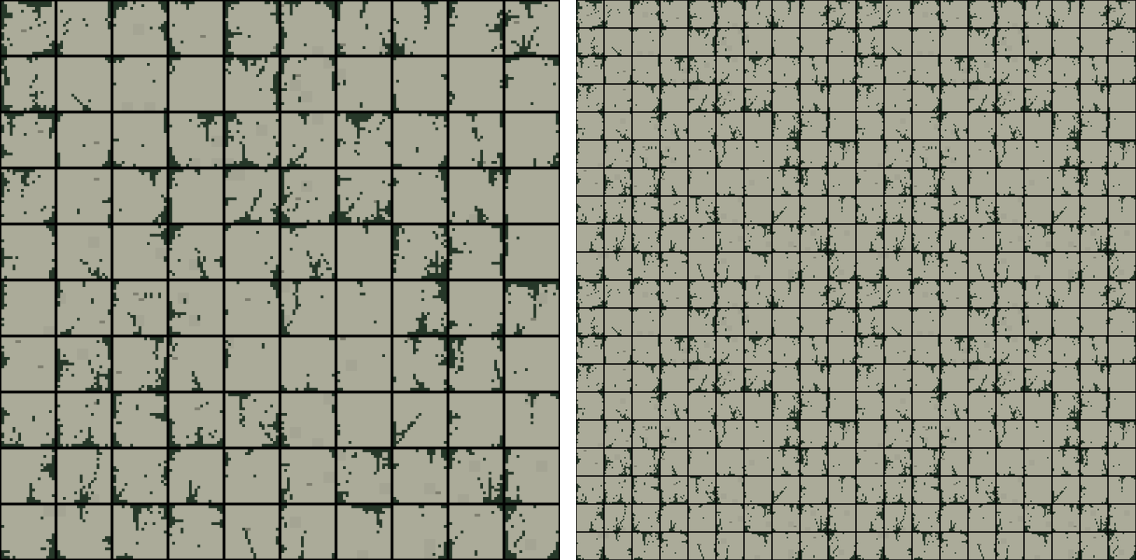
Left, the tile; right, the same tile 2 across and 2 down.
Write a Shadertoy shader that draws this texture.

```glsl
// Pale stone tiles in a 10 x 10 grid with black joints, drawn on a coarse lattice of square cells.
// Dark moss creeps inward from the sides of each tile as ragged flared clumps and thin strands.
// Each pixel blends the lattice cells it overlaps, so cell edges stay smooth at any size.

const float TILES = 10.0;          // repeats across and down
const float CELLS = 20.0;          // lattice cells per tile, joint included
const float LATTICE = TILES * CELLS;

const vec3 STONE = vec3(0.67, 0.67, 0.60);
const vec3 STAIN = vec3(0.49, 0.49, 0.43);
const vec3 MOSS  = vec3(0.15, 0.22, 0.16);
const vec3 JOINT = vec3(0.01);

float hash(vec2 p, float seed) {
    vec3 h = fract(vec3(p, seed + 17.0) * vec3(0.1031, 0.1030, 0.0973));
    h += dot(h, h.zyx + 31.32);
    return fract((h.x + h.y) * h.z);
}

vec2 gradient(vec2 node, float period) {
    float angle = 6.28318 * hash(mod(node, period), 3.0);
    return vec2(cos(angle), sin(angle));
}

// Gradient noise that wraps after "period" units.
float noise(vec2 p, float period) {
    vec2 i = floor(p), f = p - i, u = f * f * (3.0 - 2.0 * f), e = vec2(1.0, 0.0);
    float a = dot(gradient(i, period), f);
    float b = dot(gradient(i + e.xy, period), f - e.xy);
    float c = dot(gradient(i + e.yx, period), f - e.yx);
    float d = dot(gradient(i + e.xx, period), f - e.xx);
    return mix(mix(a, b, u.x), mix(c, d, u.x), u.y);
}

// Concave flare around a root on the side; below 1 is inside.
float flare(vec2 p, vec2 size) {
    vec2 r = sqrt(abs(p) / size);
    return r.x + r.y;
}

// One-cell-wide leaning strand that climbs from its root.
bool strand(vec2 p, float lean, float reach, float wiggle) {
    return p.y < reach && abs(p.x - floor(lean * p.y + wiggle + 0.5)) < 0.5;
}

// True where moss covers the cell at "local" (1..19) inside a tile.
bool isMossy(vec2 tile, vec2 local, vec2 cell) {
    float rough = noise((cell + 0.5) * 0.4, LATTICE * 0.4);
    float grain = hash(cell, 5.0);
    float growth = mix(0.5, 1.4, hash(tile, 7.0));

    // Loose specks and short upright dashes
    if (grain > 0.9975 || hash(floor(cell / vec2(1.0, 2.0)), 9.0) > 0.998) return true;

    // Sides: bottom, top, left, right; a corner clump and a free clump on each
    for (int side = 0; side < 4; side++) {
        bool level = side < 2;
        vec2 q = level ? local : local.yx;
        if (side % 2 == 1) q.y = CELLS - q.y;
        q.y -= 0.6;

        for (int k = 0; k < 2; k++) {
            float seed = 20.0 + float(side * 2 + k) * 10.0;
            if (hash(tile, seed) > 0.37) continue;

            float pick = hash(tile, seed + 1.0);
            float root = k == 0 ? (pick < 0.5 ? 1.0 : CELLS - 1.0) : floor(4.0 + 13.0 * pick);
            vec2 p = vec2(q.x - root, q.y);

            vec2 spread = vec2(hash(tile, seed + 2.0), hash(tile, seed + 3.0));
            vec2 size = level ? mix(vec2(2.0), vec2(9.0), spread)
                              : mix(vec2(3.0, 1.5), vec2(12.0, 4.0), spread);
            float d = flare(p, size * growth) + 0.6 * rough;
            if (d < 1.0 || (d < 1.6 && grain > 0.94)) return true;

            // Strands hang straight from the top and branch inward from the bottom
            float lean = hash(tile, seed + 4.0) * (side == 0 ? 0.9 : 0.15);
            lean *= root < 0.5 * CELLS ? 1.0 : -1.0;
            float reach = 13.0 * pow(hash(tile, seed + 5.0), 1.5);
            if (level && grain > 0.15 && strand(p, lean, reach, 1.5 * rough)) return true;
        }
    }
    return false;
}

vec3 cellColor(vec2 cell) {
    cell = mod(cell, LATTICE);
    vec2 tile = floor(cell / CELLS);
    vec2 local = cell - tile * CELLS;
    if (min(local.x, local.y) < 0.5) return JOINT;
    if (isMossy(tile, local, cell)) return MOSS;

    // Faint square patches and small grey stains
    if (hash(floor(cell / vec2(2.0, 1.0)), 11.0) > 0.998) return STAIN;
    float patchy = step(0.975, hash(floor(cell / 4.0), 13.0));
    return STONE * (1.0 - 0.04 * patchy);
}

void mainImage(out vec4 fragColor, in vec2 fragCoord) {
    // Half a cell of offset centres the joints on the canvas border
    vec2 position = fragCoord / iResolution.xy * LATTICE + 0.5;
    vec2 footprint = LATTICE / iResolution.xy;
    vec2 cell = floor(position - 0.5 * footprint);

    // Share of the pixel that reaches into the next cell
    vec2 next = clamp((position + 0.5 * footprint - cell - 1.0) / footprint, 0.0, 1.0);
    vec3 low  = mix(cellColor(cell), cellColor(cell + vec2(1.0, 0.0)), next.x);
    vec3 high = mix(cellColor(cell + vec2(0.0, 1.0)), cellColor(cell + 1.0), next.x);
    fragColor = vec4(mix(low, high, next.y), 1.0);
}
```
